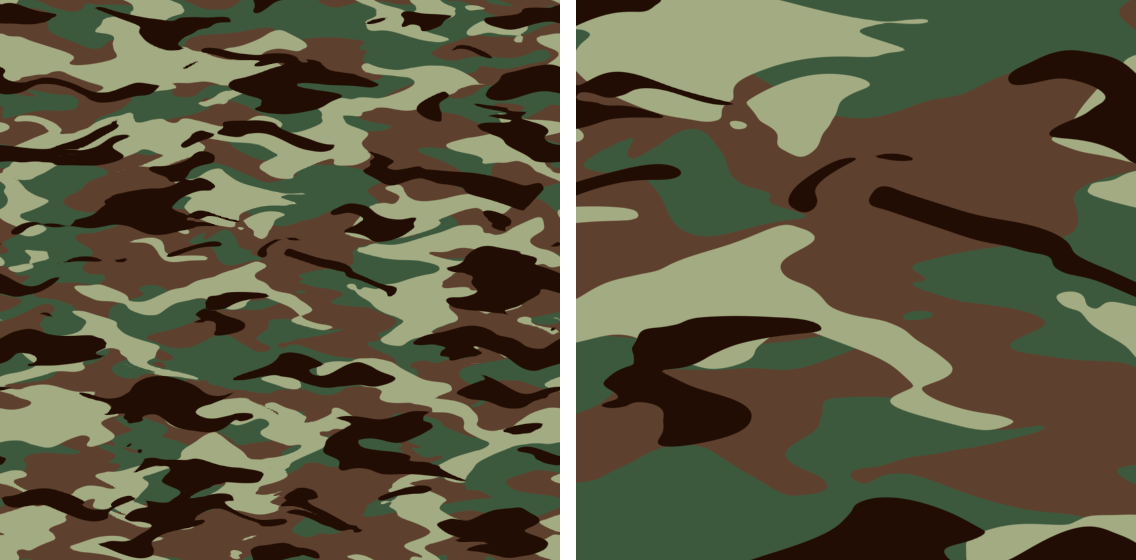
Left, the full canvas; right, a detail of the centre.
A Shadertoy shader for this pattern:

```glsl
// Woodland camouflage: brown, sage and black patches stacked on a green ground.
// Each patch layer is wrapped gradient noise, stretched sideways, bent by a
// noise warp into lobes and fingers, then cut at a level that sets its share.

const vec3 GREEN = vec3(0.24, 0.35, 0.24);
const vec3 BROWN = vec3(0.37, 0.25, 0.18);
const vec3 SAGE  = vec3(0.64, 0.67, 0.51);
const vec3 BLACK = vec3(0.13, 0.05, 0.01);

// Noise cells across and up the canvas (whole numbers keep it tileable)
const vec2 BROWN_CELLS = vec2(5.0, 13.0);
const vec2 SAGE_CELLS  = vec2(6.0, 14.0);
const vec2 BLACK_CELLS = vec2(5.0, 17.0);

// Cut levels: higher means less area
const float BROWN_CUT = -0.055;
const float SAGE_CUT  = 0.108;
const float BLACK_CUT = 0.180;

// Warp: sideways shear makes fingers, vertical bend makes waves
const vec2 FINGER_CELLS = vec2(4.0, 24.0);
const vec2 WAVE_CELLS   = vec2(9.0, 10.0);
const float FINGER_SIZE = 0.12;
const float WAVE_SIZE   = 0.05;

const float LOBE_GAIN   = 0.40;  // strength of the second octave
const float RIPPLE_GAIN = 0.12;  // strength of the third octave
const float EDGE_SOFT   = 0.9;   // half width of the edge, in screen samples
const float TAU = 6.28318;

float hash(vec2 cell, float seed) {
    vec3 q = fract(vec3(cell, seed) * vec3(0.1031, 0.1030, 0.0973));
    q += dot(q, q.yzx + 33.33);
    return fract((q.x + q.y) * q.z);
}

// Dot product of a corner's random unit gradient with the offset from it
float corner(vec2 cell, vec2 offset, vec2 period, float seed) {
    float angle = TAU * hash(mod(cell, period), seed);
    return dot(vec2(cos(angle), sin(angle)), offset);
}

// Gradient noise over the unit square, wrapping after 'period' cells
float gradientNoise(vec2 uv, vec2 period, float seed) {
    vec2 p = uv * period;
    vec2 cell = floor(p);
    vec2 f = p - cell;
    vec2 w = f * f * f * (f * (f * 6.0 - 15.0) + 10.0);
    vec2 e = vec2(1.0, 0.0);
    float low = mix(corner(cell, f, period, seed),
                    corner(cell + e.xy, f - e.xy, period, seed), w.x);
    float high = mix(corner(cell + e.yx, f - e.yx, period, seed),
                     corner(cell + e.xx, f - e.xx, period, seed), w.x);
    return mix(low, high, w.y);
}

// Warped three-octave field; the shifts keep the lattices from lining up
float patchField(vec2 uv, vec2 cells, float seed) {
    vec2 p = uv + vec2(
        FINGER_SIZE * gradientNoise(uv, FINGER_CELLS, seed + 1.0),
        WAVE_SIZE * gradientNoise(uv, WAVE_CELLS, seed + 2.0));
    return gradientNoise(p, cells, seed + 3.0)
         + LOBE_GAIN * gradientNoise(p + 0.37, cells * 2.0, seed + 4.0)
         + RIPPLE_GAIN * gradientNoise(p + 0.71, cells * 4.0, seed + 5.0);
}

// Antialiased coverage of one layer
float patchMask(vec2 uv, vec2 cells, float cut, float seed) {
    float d = patchField(uv, cells, seed) - cut;
    float slope = max(length(vec2(dFdx(d), dFdy(d))), 1e-5);
    return smoothstep(-EDGE_SOFT, EDGE_SOFT, d / slope);
}

void mainImage(out vec4 fragColor, in vec2 fragCoord) {
    vec2 uv = fragCoord / iResolution.xy;

    // Paint from the ground up
    vec3 color = GREEN;
    color = mix(color, BROWN, patchMask(uv, BROWN_CELLS, BROWN_CUT, 11.0));
    color = mix(color, SAGE, patchMask(uv, SAGE_CELLS, SAGE_CUT, 23.0));
    color = mix(color, BLACK, patchMask(uv, BLACK_CELLS, BLACK_CUT, 37.0));

    fragColor = vec4(color, 1.0);
}
```
